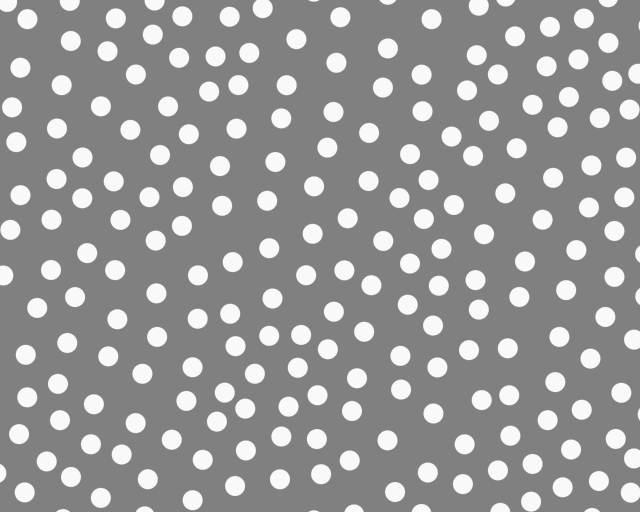
This pattern is drawn by a WebGL 1 fragment shader. Its source:

```glsl
precision highp float;

uniform vec2 u_resolution;

const vec3 GREY_GROUND = vec3(0.502);
const vec3 WHITE_DOT = vec3(0.976);
const float SPACING = 0.085;     // mean dot distance, in canvas heights
const float DOT_RADIUS = 0.0195; // in canvas heights
const float TILT = 0.37;         // turn of the dot rows, in radians
const float JITTER = 0.16;       // random shift, in spacings
const float TAU = 6.28318;

vec2 hash2(vec2 p) {
  vec2 k = vec2(dot(p, vec2(127.1, 311.7)), dot(p, vec2(269.5, 183.3)));
  return fract(sin(k) * 43758.545);
}

vec2 direction(float angle) {
  return vec2(cos(angle), sin(angle));
}

float cornerSlope(vec2 cell, vec2 corner, vec2 f) {
  return dot(direction(TAU * hash2(cell + corner).x), f - corner);
}

float gradientNoise(vec2 p) {
  vec2 cell = floor(p);
  vec2 f = fract(p);
  vec2 w = f * f * f * (f * (f * 6.0 - 15.0) + 10.0);
  float low = mix(cornerSlope(cell, vec2(0.0, 0.0), f),
                  cornerSlope(cell, vec2(1.0, 0.0), f), w.x);
  float high = mix(cornerSlope(cell, vec2(0.0, 1.0), f),
                   cornerSlope(cell, vec2(1.0, 1.0), f), w.x);
  return mix(low, high, w.y);
}

// Slow drift that bends the rows
vec2 drift(vec2 p, float frequency, float amount) {
  vec2 q = p * frequency;
  return amount * vec2(gradientNoise(q + 17.3), gradientNoise(q + 61.8));
}

vec2 rowDrift(vec2 p) {
  return drift(p, 0.23, 0.8);
}

// Triangular lattice and its inverse
vec2 latticeToPlane(vec2 c) {
  return vec2(c.x + 0.5 * c.y, 0.866 * c.y);
}

vec2 planeToLattice(vec2 p) {
  float row = p.y / 0.866;
  return vec2(p.x - 0.5 * row, row);
}

vec2 dotCentre(vec2 cell, float jitter) {
  vec2 site = latticeToPlane(cell);
  vec2 h = hash2(cell + 5.0);
  return site + rowDrift(site) + jitter * sqrt(h.x) * direction(TAU * h.y);
}

// Distance to the nearest dot centre, in spacings
float nearestDot(vec2 p, float jitter) {
  vec2 home = floor(planeToLattice(p - rowDrift(p)) + 0.5);
  float nearest = 10.0;
  for (int j = -1; j <= 1; j++) {
    for (int i = -1; i <= 1; i++) {
      vec2 cell = home + vec2(float(i), float(j));
      nearest = min(nearest, distance(p, dotCentre(cell, jitter)));
    }
  }
  return nearest;
}

void main() {
  vec2 p = gl_FragCoord.xy / u_resolution.y;
  vec2 axis = direction(TILT);
  vec2 turned = mat2(axis.x, -axis.y, axis.y, axis.x) * p / SPACING;

  // Round dots with an edge about one pixel wide
  float edge = nearestDot(turned, JITTER) * SPACING - DOT_RADIUS;
  float soft = 0.75 / u_resolution.y;
  float cover = 1.0 - smoothstep(-soft, soft, edge);

  gl_FragColor = vec4(mix(GREY_GROUND, WHITE_DOT, cover), 1.0);
}
```
